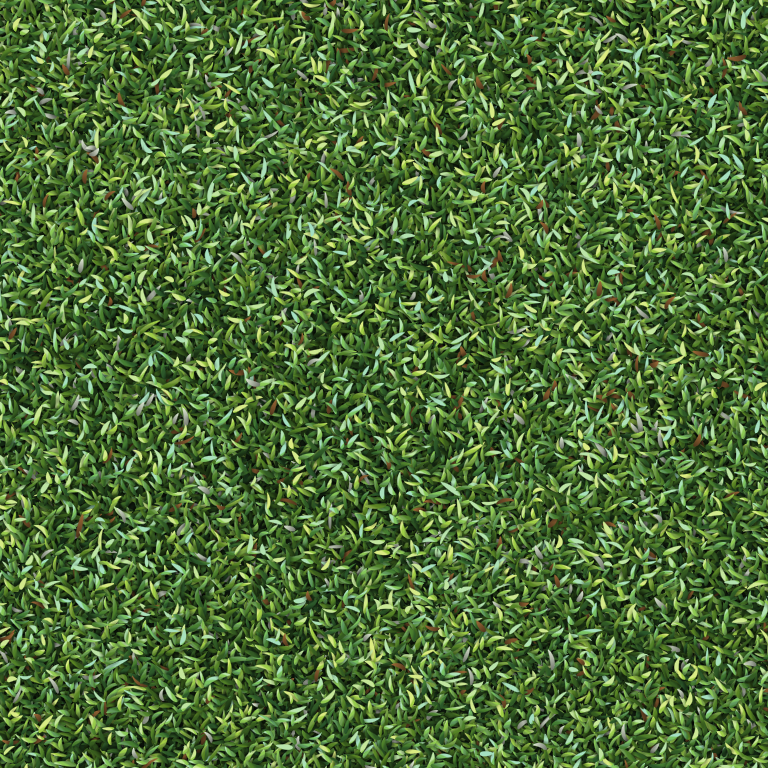
Reproduce this texture procedurally as a WebGL 2 fragment shader.

```glsl
#version 300 es
precision highp float;
// Dense lawn seen from above: layered short grass blades, sunlit tips over dark gaps.

#define LAYERS 38            // stacked sheets of blades, bottom to top
#define GRID 24.0            // cells across the canvas for the longest blades
#define GRID_SPREAD 0.75     // extra density of the sheets of short blades
#define HALF_WIDTH 0.0027    // blade half width, canvas units
#define BEND 0.22            // strongest blade curvature
#define FAN 3.0              // spread of blade directions, radians
#define SHADE 0.29           // darkening beside each blade
#define SHADE_REACH 0.006    // reach of that darkening, canvas units
#define EXPOSURE 0.10        // shift of tone towards light
#define TIP_GLOW 0.20        // tone gain from root to tip
#define CLUMPING 0.22        // tone change between patches
#define RARE 0.018           // share of straw and of bleached blades

const vec3 GAP    = vec3(0.08, 0.14, 0.07);
const vec3 DARK   = vec3(0.11, 0.19, 0.08);
const vec3 DEEP   = vec3(0.21, 0.35, 0.15);
const vec3 LEAF   = vec3(0.33, 0.50, 0.18);
const vec3 SAGE   = vec3(0.46, 0.60, 0.34);
const vec3 BRIGHT = vec3(0.59, 0.78, 0.35);
const vec3 PALE   = vec3(0.80, 0.89, 0.68);
const vec3 STRAW  = vec3(0.62, 0.42, 0.22);
const vec3 BLEACH = vec3(0.88, 0.92, 0.84);

uniform vec2 u_resolution;
out vec4 fragColor;

// Integer hash giving three values from 0 to 1
vec3 hash3(ivec3 key) {
    uvec3 v = uvec3(key) * 1664525u + 1013904223u;
    v.x += v.y * v.z; v.y += v.z * v.x; v.z += v.x * v.y;
    v ^= v >> 16u;
    v.x += v.y * v.z; v.y += v.z * v.x; v.z += v.x * v.y;
    return vec3(v >> 8u) / 16777216.0;
}

float valueNoise(vec2 p, int seed) {
    ivec2 c = ivec2(floor(p));
    vec2 f = fract(p);
    f = f * f * (3.0 - 2.0 * f);
    float a = hash3(ivec3(c, seed)).x;
    float b = hash3(ivec3(c + ivec2(1, 0), seed)).x;
    float d = hash3(ivec3(c + ivec2(0, 1), seed)).x;
    float e = hash3(ivec3(c + ivec2(1, 1), seed)).x;
    return mix(mix(a, b, f.x), mix(d, e, f.x), f.y);
}

// Tone from 0 (deep shade) to 1 (sunlit)
vec3 grassRamp(float t) {
    vec3 c = mix(DARK, DEEP, smoothstep(0.10, 0.36, t));
    c = mix(c, LEAF, smoothstep(0.40, 0.58, t));
    c = mix(c, SAGE, smoothstep(0.60, 0.74, t));
    c = mix(c, BRIGHT, smoothstep(0.75, 0.87, t));
    return mix(c, PALE, smoothstep(0.91, 1.02, t));
}

void main() {
    vec2 p = gl_FragCoord.xy / u_resolution.y;
    float pixel = 1.0 / u_resolution.y;

    // Slow changes of light and lean across the lawn
    float clump = 0.6 * valueNoise(p * 5.0, 901) + 0.4 * valueNoise(p * 13.0, 902) - 0.5;
    float lean = valueNoise(p * 4.0, 903) - 0.5;

    vec3 color = GAP * (0.7 + 0.6 * valueNoise(p * 90.0, 904));

    for (int layer = 0; layer < LAYERS; layer++) {
        float height = exp(-0.085 * float(LAYERS - 1 - layer));
        float scale = GRID * (1.0 + GRID_SPREAD * fract(float(layer) * 0.618));
        vec2 g = p * scale + 3.0 + 20.0 * hash3(ivec3(layer, 7, 905)).xy;
        ivec2 corner = ivec2(floor(g - 0.5));

        for (int k = 0; k < 4; k++) {
            ivec2 cell = corner + ivec2(k & 1, k >> 1);
            vec3 place = hash3(ivec3(cell, layer));
            vec3 look = hash3(ivec3(cell, layer + 100));
            vec3 form = hash3(ivec3(cell, layer + 200));

            // Blade frame: x runs from root to tip, y across
            float angle = 1.5708 + (place.z - 0.5) * FAN + lean;
            vec2 along = vec2(cos(angle), sin(angle));
            vec2 q = g - vec2(cell) - place.xy;
            float halfLength = mix(0.24, 0.44, form.x);
            float u = dot(q, along) / halfLength;
            float bow = (form.y - 0.5) * BEND * (u * u - 0.4);
            float y = (dot(q, vec2(-along.y, along.x)) - bow) / scale;

            // Blunt root, narrow tip
            float width = HALF_WIDTH * mix(0.7, 1.25, form.z);
            float profile = width * sqrt(max(1.0 - u * u, 0.0)) * (1.0 - 0.3 * u);
            float side = abs(y) - profile;
            float edge = max(side, (abs(u) - 1.0) * halfLength / scale);
            float cover = clamp(0.5 - edge / (1.2 * pixel), 0.0, 1.0);

            float halo = 1.0 - smoothstep(0.0, SHADE_REACH, side);
            color *= 1.0 - SHADE * halo * clamp(1.0 - u * u, 0.0, 1.0);

            // Tone by height, chance, tip and lit side
            float tone = 0.5 + EXPOSURE + 0.45 * (height - 0.5) + 0.85 * (look.x - 0.5);
            tone += TIP_GLOW * u + 0.10 * clamp(y / width, -1.0, 1.0) + CLUMPING * clump;
            vec3 tint = mix(vec3(0.80, 0.98, 1.12), vec3(1.08, 1.04, 0.74), look.y);
            vec3 blade = grassRamp(tone) * tint;
            float light = 0.75 + 0.25 * u;
            blade = mix(blade, STRAW * light, step(look.z, RARE));
            blade = mix(blade, BLEACH * light, step(1.0 - RARE, look.z));

            color = mix(color, blade, cover);
        }
    }
    fragColor = vec4(clamp(color, 0.0, 1.0), 1.0);
}
```
